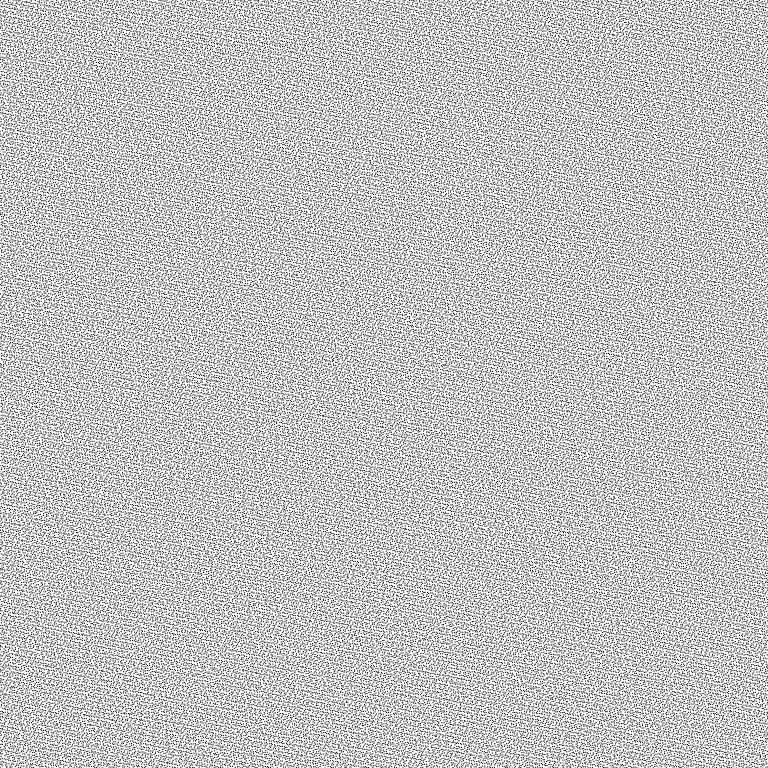
A three.js fragment shader for this texture:

```glsl
varying vec2 vUv;

const float DOTS_ACROSS = 340.0;
const float ROW_ANGLE = 0.33;
const float DOT_RADIUS = 0.282;
const float DISORDER = 0.4;
const vec2 DRIFT = vec2(0.78, 0.58);
const vec3 PAPER = vec3(1.0);
const vec3 INK = vec3(0.08);
const int SAMPLES = 4;

float hash(vec2 cell) {
  vec3 p = fract(vec3(cell.xyx) * 0.1031);
  p += dot(p, p.yzx + 33.33);
  return fract((p.x + p.y) * p.z);
}

mat2 rotation(float angle) {
  float c = cos(angle);
  float s = sin(angle);
  return mat2(c, -s, s, c);
}

// Evenly spread shifts, loosened by a little chance
vec2 dotShift(vec2 cell, float disorder) {
  vec2 spread = vec2(dot(cell, vec2(0.7549, 0.5698)), dot(cell, vec2(0.6180, 0.3247)));
  vec2 chance = vec2(hash(cell), hash(cell + 57.0));
  return fract(spread + disorder * chance) - 0.5;
}

// Distance to the nearest dot centre
float dotDistance(vec2 position, vec2 drift, float disorder) {
  vec2 home = floor(position);
  float nearest = 4.0;
  for (int y = -1; y <= 1; y++) {
    for (int x = -1; x <= 1; x++) {
      vec2 cell = home + vec2(float(x), float(y));
      vec2 center = cell + 0.5 + drift * dotShift(cell, disorder);
      nearest = min(nearest, distance(position, center));
    }
  }
  return nearest;
}

// Ink averaged over the pixel footprint
float inkCoverage(vec2 uv, vec2 footprint, float radius) {
  mat2 rows = rotation(ROW_ANGLE);
  float softness = 0.5 * DOTS_ACROSS * max(footprint.x, footprint.y) / float(SAMPLES);
  float ink = 0.0;
  for (int j = 0; j < SAMPLES; j++) {
    for (int i = 0; i < SAMPLES; i++) {
      vec2 offset = (vec2(float(i), float(j)) + 0.5) / float(SAMPLES) - 0.5;
      vec2 position = rows * (uv + offset * footprint) * DOTS_ACROSS;
      float reach = dotDistance(position, DRIFT, DISORDER);
      ink += 1.0 - smoothstep(radius - softness, radius + softness, reach);
    }
  }
  return ink / float(SAMPLES * SAMPLES);
}

void main() {
  vec2 footprint = max(fwidth(vUv), vec2(0.00001));
  float ink = inkCoverage(vUv, footprint, DOT_RADIUS);
  gl_FragColor = vec4(mix(PAPER, INK, ink), 1.0);
}
```
